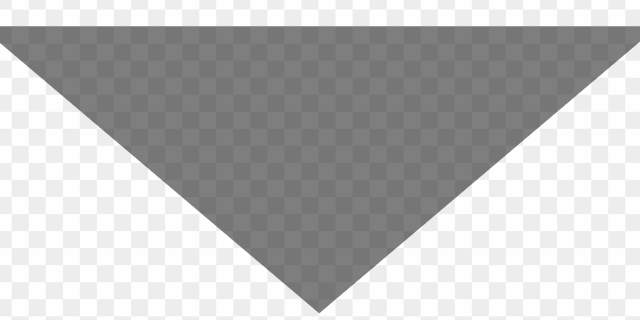
Reproduce this background procedurally as a Shadertoy shader.

```glsl
// Grey translucent triangle pointing down over a pale checkerboard.

// Lengths are in canvas heights
#define CELL 0.05326
#define GRID_ORIGIN vec2(0.0366, 0.9703)
#define APEX vec2(0.9975, 0.0208)
#define TOP_EDGE 0.918
#define SIDE_SLOPE 0.847
#define EDGE_BLUR 0.0033
#define WHITE_TILE vec3(0.995)
#define GREY_TILE vec3(0.930)
#define SHADED_WHITE vec3(0.495)
#define SHADED_GREY vec3(0.463)

// Coverage of the grey tiles, from 0 to 1, with edges of the given width
float checker(vec2 p, float blur) {
    vec2 cell = (p - GRID_ORIGIN) * vec2(1.0, -1.0) / CELL;
    vec2 edgeDistance = 2.0 * abs(fract(0.5 * cell - 0.25) - 0.5) - 0.5;
    vec2 wave = clamp(2.0 * edgeDistance * CELL / blur, -1.0, 1.0);
    return 0.5 + 0.5 * wave.x * wave.y;
}

// Signed distance to the triangle, negative inside
float triangle(vec2 p) {
    vec2 q = vec2(abs(p.x - APEX.x), p.y - APEX.y);
    float side = (SIDE_SLOPE * q.x - q.y) / length(vec2(SIDE_SLOPE, 1.0));
    return max(side, p.y - TOP_EDGE);
}

void mainImage(out vec4 fragColor, in vec2 fragCoord) {
    vec2 p = fragCoord / iResolution.y;
    float blur = max(EDGE_BLUR, 1.0 / iResolution.y);

    // Tiles in the open and under the triangle
    float greyTile = checker(p, blur);
    vec3 openColor = mix(WHITE_TILE, GREY_TILE, greyTile);
    vec3 shadedColor = mix(SHADED_WHITE, SHADED_GREY, greyTile);

    // Triangle with soft edges
    float coverage = clamp(0.5 - triangle(p) / blur, 0.0, 1.0);
    fragColor = vec4(mix(openColor, shadedColor, coverage), 1.0);
}
```
